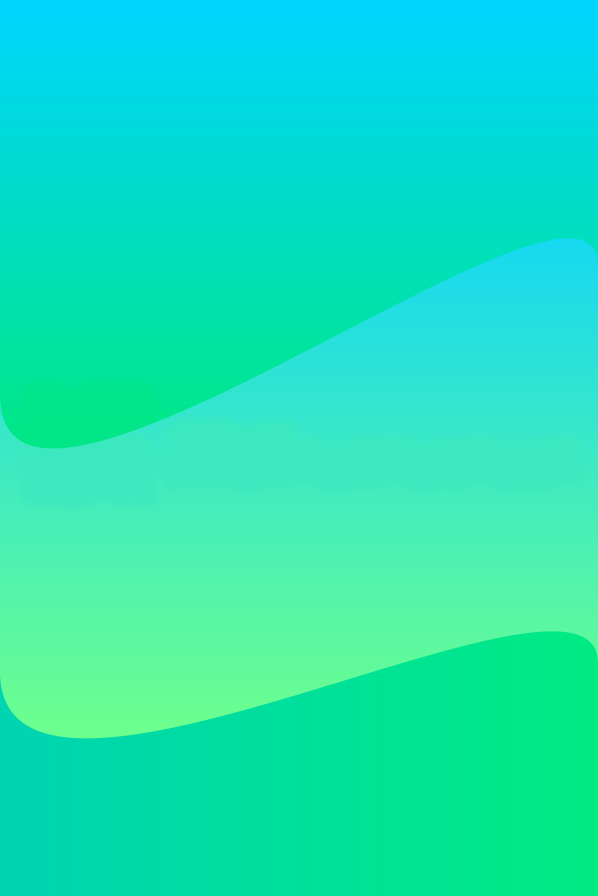
Reproduce this background procedurally as a WebGL 1 fragment shader.

```glsl
precision highp float;
// Two S-shaped swells split the canvas into three flat gradients: cyan to green
// above, blue to lime between, teal to green below. Each edge is a cubic Bezier
// solved for x in closed form; soft-edged boxes tint the middle.
uniform vec2 u_resolution;

// Coverage below a Bezier edge whose control points have x = 0, 0, 1, 1
// and heights h, measured downward from the top.
float belowSwell(vec2 uv, vec4 h) {
  // x = 3t^2 - 2t^3, inverted
  float t = 0.5 - sin(asin(clamp(1.0 - 2.0 * uv.x, -1.0, 1.0)) / 3.0);
  float s = 1.0 - t;
  float y = dot(h, vec4(s * s * s, 3.0 * s * s * t, 3.0 * s * t * t, t * t * t));
  vec3 rise = h.yzw - h.xyz;
  float dy = 3.0 * dot(rise, vec3(s * s, 2.0 * s * t, t * t));
  // The tangent turns the vertical gap into a distance in pixels
  vec2 tangent = vec2(6.0 * s * t, dy) * u_resolution;
  float gap = (uv.y - y) * u_resolution.y * tangent.x / length(tangent);
  return smoothstep(-0.7, 0.7, gap);
}

// Rounded box with a feathered, slightly wavy border
float softPatch(vec2 p, vec2 center, vec2 halfSize) {
  p.y += 0.003 * sin(p.x * 62.0) + 0.002 * sin(p.x * 131.0);
  vec2 q = abs(p - center) - halfSize + 0.014;
  return 1.0 - smoothstep(0.006, 0.02, length(max(q, 0.0)));
}

void main() {
  vec2 uv = gl_FragCoord.xy / u_resolution;
  uv.y = 1.0 - uv.y;
  vec2 p = uv * vec2(0.668, 1.0);

  // Upper field
  vec3 sky = mix(vec3(0.0, 0.835, 1.0), vec3(0.0, 0.91, 0.52), clamp(uv.y * 2.0, 0.0, 1.0));
  sky = mix(sky, vec3(0.01, 0.895, 0.525), 0.6 * softPatch(p, vec2(0.1, 0.463), vec2(0.075, 0.036)));

  // Middle wave with its muted band
  vec3 wave = mix(vec3(0.09, 0.85, 0.94), vec3(0.43, 1.0, 0.55), clamp((uv.y - 0.27) / 0.554, 0.0, 1.0));
  float band = softPatch(p, vec2(0.098, 0.525), vec2(0.077, 0.04));
  band = max(band, softPatch(p, vec2(0.257, 0.508), vec2(0.076, 0.039)));
  band = max(band, softPatch(p, vec2(0.488, 0.518), vec2(0.163, 0.029)));
  wave = mix(wave, vec3(0.235, 0.91, 0.745), 0.8 * band);

  // Lower field with faint upright streaks
  float streak = sin(uv.x * 83.0) + sin(uv.x * 137.0 + 1.0);
  vec3 ground = mix(vec3(0.0, 0.83, 0.7), vec3(0.0, 0.92, 0.51), uv.x + 0.008 * streak);

  vec3 color = mix(sky, wave, belowSwell(uv, vec4(0.44, 0.676, 0.134, 0.297)));
  color = mix(color, ground, belowSwell(uv, vec4(0.749, 0.98, 0.59, 0.74)));
  gl_FragColor = vec4(color, 1.0);
}
```
